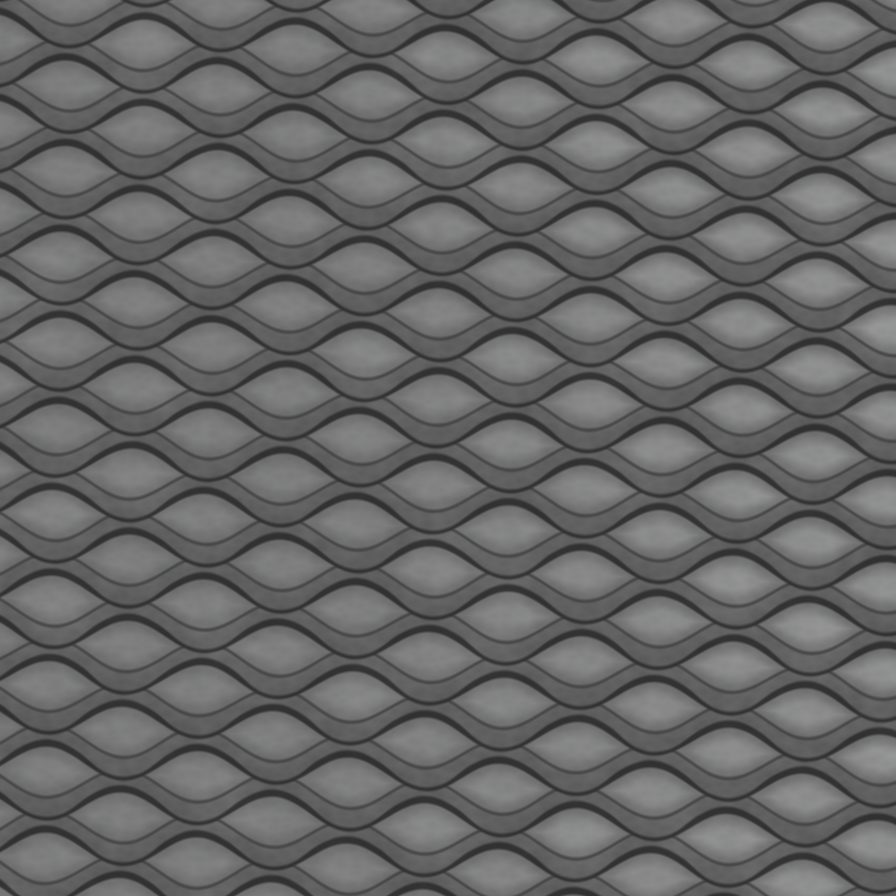
Reproduce this texture procedurally as a WebGL 2 fragment shader.

```glsl
#version 300 es
precision highp float;

uniform vec2 u_resolution;
out vec4 fragColor;

vec2 hash2(vec2 p) {
    p = vec2(dot(p, vec2(127.1, 311.7)), dot(p, vec2(269.5, 183.3)));
    return fract(sin(p) * 4375.85);
}

// Distance to the nearest of the scattered points, one per unit cell
float cellular(vec2 p) {
    vec2 cell = floor(p);
    float nearest = 2.0;
    for (int j = -1; j <= 1; j++) {
        for (int i = -1; i <= 1; i++) {
            vec2 c = cell + vec2(i, j);
            nearest = min(nearest, length(c + hash2(c) - p));
        }
    }
    return nearest;
}

// Height above the centre line of the closest wavy strand of one family
float strandOffset(vec2 q) {
    float v = q.y - 0.25 - 0.18 * cos(6.28319 * q.x);
    return v - round(v);
}

// Grey of a strand: lit body, thin rim above, dark underside
float strandShade(float v, float crest, float wear) {
    float body = 0.375 + 0.12 * v + wear;
    float rim = smoothstep(0.085, 0.125, v);
    float underWidth = mix(0.045, 0.085, smoothstep(-0.8, 0.3, crest));
    float under = 1.0 - smoothstep(-0.025, 0.025, v + 0.145 - underWidth);
    float shade = mix(body, 0.26, 0.85 * rim);
    return mix(shade, 0.195 + 0.3 * wear, under);
}

float coverage(float v, float soft) {
    return 1.0 - smoothstep(-soft, soft, abs(v) - 0.145);
}

void main() {
    vec2 uv = gl_FragCoord.xy / u_resolution;

    // Slightly turned lattice, with small irregularities
    mat2 lattice = mat2(0.1690, -0.0061, 0.0029, 0.0958);
    vec2 q = inverse(lattice) * (uv - vec2(0.0755, 0.906));
    q += 0.008 * sin(q.yx * 2.3 + vec2(0.0, 1.7)) + 0.005 * sin(q.yx * 5.1 + q);
    float soft = max(0.022, 8.0 / u_resolution.y);

    float v0 = strandOffset(q);
    float v1 = strandOffset(q + 0.5);
    float crest = cos(6.28319 * q.x);

    // Wear: streaks, grain and pale smudges
    float streaks = sin(uv.x * 61.0 + uv.y * 97.0 + 2.0 * sin(uv.y * 43.0))
                  * sin(uv.x * 37.0 - uv.y * 71.0 + 2.0 * sin(uv.x * 53.0));
    float grain = cellular(uv * vec2(70.0, 110.0)) - 0.5;
    float smudge = 1.0 - smoothstep(0.05, 0.35, cellular(uv * 6.0));
    float wear = 0.012 * streaks + 0.03 * grain + 0.025 * smudge;

    // Openings, brighter in the middle and towards the right
    float depth = min(abs(v0), abs(v1)) - 0.145;
    float glow = smoothstep(0.0, 0.21, depth);
    float grey = mix(0.43, 0.495, glow) + 0.055 * glow * smoothstep(0.25, 1.0, uv.x);
    grey += wear * 0.8 + 0.01 * uv.x;

    // At each joint the strand in its trough lies over the one at its crest
    bool firstOnTop = crest < 0.0;
    float lower = firstOnTop ? v1 : v0;
    float upper = firstOnTop ? v0 : v1;
    grey = mix(grey, strandShade(lower, abs(crest), wear), coverage(lower, soft));
    grey = mix(grey, strandShade(upper, -abs(crest), wear), coverage(upper, soft));

    fragColor = vec4(vec3(grey) * vec3(0.995, 1.0, 0.998), 1.0);
}
```
